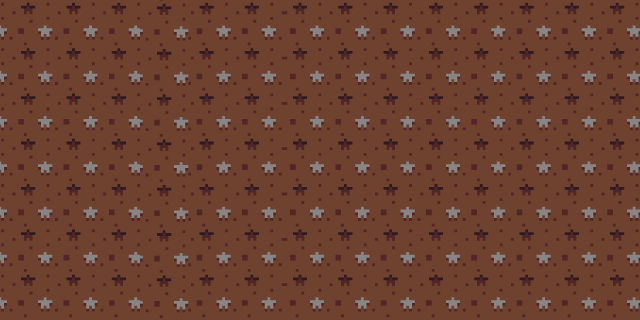
This pattern is drawn by a WebGL 1 fragment shader. Its source:

```glsl
precision highp float;
// A brown mosaic of square blocks: a 16 by 16 block tile holds a pale star,
// a dark star, a small square and scattered specks. Two vertical strips are
// slightly displaced. Block edges are smoothed by averaging subsamples.

uniform vec2 u_resolution;

const float BLOCKS_DOWN = 113.0;   // blocks over the canvas height
const float TILE = 16.0;           // blocks per repeat
const float COLUMN_PHASE = 0.55;   // part of a block hidden at the left edge
const int SUBSAMPLES = 4;

const vec3 GROUND = vec3(0.43, 0.26, 0.18);
const vec3 MAROON = vec3(0.32, 0.15, 0.15);
const vec3 DARK = vec3(0.19, 0.10, 0.13);
const vec3 PALE = vec3(0.54, 0.52, 0.52);

// 1 inside the half-open range [low, high)
float inRange(float x, float low, float high) {
  return step(low, x) * (1.0 - step(high, x));
}

// 1 on the block with the given whole coordinates
float blockAt(vec2 cell, vec2 target) {
  vec2 d = abs(cell - target);
  return 1.0 - step(0.5, max(d.x, d.y));
}

// 1 on a row of blocks spanning 2 * reach + 1 columns around x = 0
float bar(vec2 cell, float row, float reach) {
  return inRange(abs(cell.x), 0.0, reach + 0.5) * inRange(abs(cell.y - row), 0.0, 0.5);
}

// Two blocks mirrored about x = 0
float blockPair(vec2 cell, float row, float offset) {
  return blockAt(vec2(abs(cell.x), cell.y), vec2(offset, row));
}

// Tip and arms of a star, its tip at the origin, rows counted downward
float starTop(vec2 cell) {
  return max(blockAt(cell, vec2(0.0)), bar(cell, 1.0, 2.0));
}

// Body and legs of a star
float starBase(vec2 cell) {
  return max(bar(cell, 2.0, 1.0), blockPair(cell, 3.0, 1.0));
}

// Position relative to an anchor, wrapped into the nearest repeat
vec2 wrapAround(vec2 cell, vec2 anchor) {
  return mod(cell - anchor + TILE * 0.5, TILE) - TILE * 0.5;
}

// Single blocks scattered in the tile
float specks(vec2 cell) {
  vec2 c = mod(cell, TILE);
  float s = max(blockAt(c, vec2(1.0, 1.0)), blockAt(c, vec2(1.0, 6.0)));
  s = max(s, max(blockAt(c, vec2(11.0, 7.0)), blockAt(c, vec2(4.0, 13.0))));
  return max(s, max(blockAt(c, vec2(9.0, 15.0)), blockAt(c, vec2(5.0, 4.0))));
}

// Displaced strips: one sinks a little, the next moves one block left
vec2 displacedCell(vec2 p) {
  float column = floor(p.x);
  float sink = 0.3 * inRange(column, 50.0, 67.0);
  float slide = inRange(column, 67.0, 101.0);
  return vec2(column + slide, floor(p.y - sink));
}

vec3 tileColor(vec2 cell) {
  vec2 pale = wrapAround(cell, vec2(0.0, 9.0));
  vec2 dark = wrapAround(cell, vec2(10.0, 1.0));
  vec2 square = mod(cell - vec2(7.0, 10.0), TILE);

  vec3 color = mix(GROUND, MAROON, specks(cell));
  color = mix(color, MAROON, 1.0 - step(1.5, max(square.x, square.y)));

  // Dark star with a maroon heart and legs
  color = mix(color, DARK, starTop(dark));
  color = mix(color, MAROON, max(starBase(dark), blockAt(dark, vec2(0.0, 1.0))));

  // Pale star with maroon shade under its arms and legs
  color = mix(color, PALE, max(starTop(pale), starBase(pale)));
  float shade = max(blockPair(pale, 2.0, 2.0), blockPair(pale, 4.0, 1.0));
  return mix(color, MAROON, shade);
}

void main() {
  float blocksPerPixel = BLOCKS_DOWN / u_resolution.y;
  vec2 fromTopLeft = vec2(gl_FragCoord.x, u_resolution.y - gl_FragCoord.y);
  vec3 sum = vec3(0.0);
  for (int j = 0; j < SUBSAMPLES; j++) {
    for (int i = 0; i < SUBSAMPLES; i++) {
      vec2 jitter = (vec2(float(i), float(j)) + 0.5) / float(SUBSAMPLES) - 0.5;
      vec2 p = (fromTopLeft + jitter) * blocksPerPixel;
      p.x += COLUMN_PHASE;
      sum += tileColor(displacedCell(p));
    }
  }
  gl_FragColor = vec4(sum / float(SUBSAMPLES * SUBSAMPLES), 1.0);
}
```
